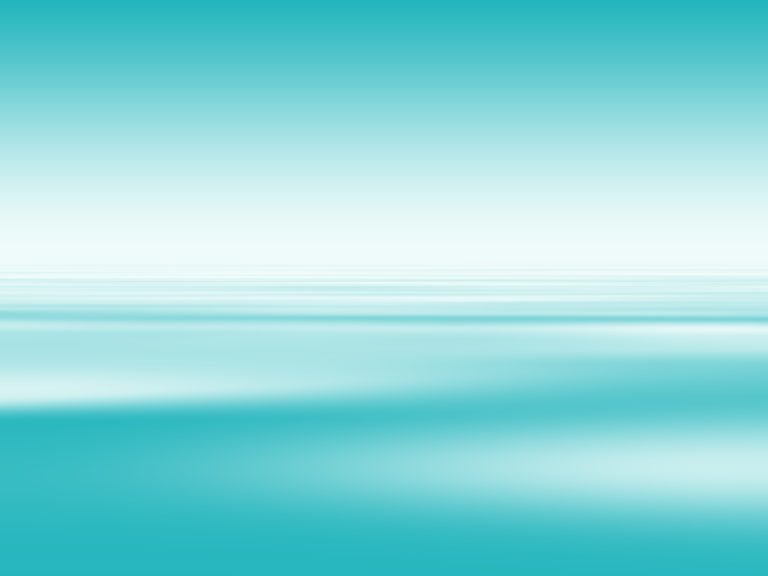
Reproduce this background procedurally as a WebGL 1 fragment shader.

```glsl
precision highp float;

uniform vec2 u_resolution;

const vec3 TEAL = vec3(0.14, 0.71, 0.74);
const vec3 FOAM = vec3(0.94, 0.985, 0.98);
const float HORIZON = 0.44;

vec2 hashGradient(vec2 cell) {
    float angle = 6.2832 * fract(sin(dot(cell, vec2(127.1, 311.7))) * 4375.5);
    return vec2(cos(angle), sin(angle));
}

float gradientNoise(vec2 p) {
    vec2 cell = floor(p);
    vec2 f = p - cell;
    vec2 u = f * f * f * (f * (f * 6.0 - 15.0) + 10.0);
    vec2 right = vec2(1.0, 0.0);
    vec2 up = vec2(0.0, 1.0);
    float a = dot(hashGradient(cell), f);
    float b = dot(hashGradient(cell + right), f - right);
    float c = dot(hashGradient(cell + up), f - up);
    float d = dot(hashGradient(cell + 1.0), f - 1.0);
    return mix(mix(a, b, u.x), mix(c, d, u.x), u.y);
}

// Soft horizontal band, brightest at its centre
float band(float y, float centre, float width) {
    float d = (y - centre) / width;
    return exp(-d * d);
}

float skyLight(float y) {
    float s = clamp(y / 0.45, 0.0, 1.0);
    return 0.5 * (sin(s * 1.5708) + smoothstep(0.0, 1.0, s));
}

// Ripples that tighten toward the horizon
float ripples(float x, float y) {
    float depth = max(y - HORIZON, 0.0);
    float row = 1.0 / (depth + 0.04);
    float sum = 0.0;
    float weight = 1.0;
    for (int i = 0; i < 3; i++) {
        float octave = float(i);
        sum += weight * gradientNoise(vec2(x * (1.3 + octave) + octave * 7.3, row * (1.0 + 0.8 * octave)));
        weight *= 0.6;
    }
    float fade = smoothstep(0.0, 0.06, depth) * (1.0 - smoothstep(0.08, 0.2, depth));
    return sum * fade;
}

float farWater(float x, float y) {
    float light = mix(0.98, 0.65, smoothstep(0.45, 0.6, y));
    light += 0.2 * ripples(x, y);
    // Thin dark crest with a pale line beneath
    light -= 0.27 * band(y, 0.547 + 0.008 * x, 0.008);
    light += 0.1 * band(y, 0.567 + 0.006 * x, 0.008);
    // Pale swell at left, shaded water at right
    light += 0.23 * band(y, 0.675, 0.035) * (1.0 - smoothstep(0.0, 0.65, x));
    light += 0.17 * band(y, 0.582, 0.028) * smoothstep(0.55, 1.0, x);
    light -= 0.21 * smoothstep(0.4, 0.9, x) * smoothstep(0.605, 0.635, y);
    return light;
}

float nearWater(float x, float y) {
    float glow = 0.72 * smoothstep(0.0, 0.95, x);
    return 0.02 + 0.08 * band(y, 0.83, 0.075)
        + glow * band(y, 0.808, mix(0.06, 0.095, x));
}

void main() {
    vec2 uv = gl_FragCoord.xy / u_resolution;
    float x = uv.x;
    float y = 1.0 - uv.y;

    // The near wave edge rises and softens to the right
    float edge = mix(0.712, 0.675, x);
    float softness = mix(0.022, 0.055, x);
    float nearMask = smoothstep(edge - softness, edge + softness, y);
    float water = mix(farWater(x, y), nearWater(x, y), nearMask);

    float light = mix(skyLight(y), water, smoothstep(HORIZON, HORIZON + 0.03, y));
    gl_FragColor = vec4(mix(TEAL, FOAM, clamp(light, 0.0, 1.0)), 1.0);
}
```
